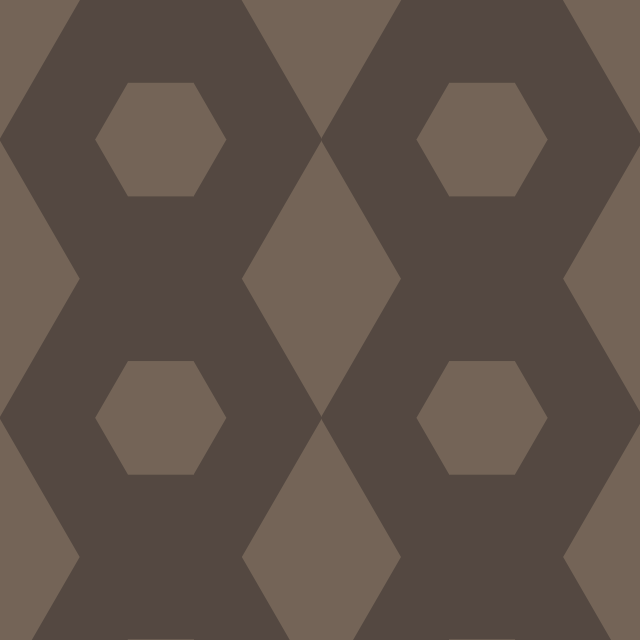
Write a three.js fragment shader that draws this pattern.

```glsl
// Columns of touching dark hexagons with small light hexagon centres and light diamonds between.
#define PERIOD vec2(0.502, 0.4348)
#define CENTRE vec2(0.2512, 0.7819)
#define OUTER_RADIUS 0.2522
#define INNER_RADIUS 0.1025
#define EDGE 0.001
#define DARK vec3(0.329, 0.282, 0.255)
#define LIGHT vec3(0.453, 0.394, 0.341)

varying vec2 vUv;

const float HALF_ROOT3 = 0.8660254;

// Signed distance to the sides of a flat-topped hexagon; radius reaches its vertices.
float hexagon(vec2 p, float radius) {
  p = abs(p);
  return max(dot(p, vec2(HALF_ROOT3, 0.5)), p.y) - radius * HALF_ROOT3;
}

// Soft coverage of the inside of a shape.
float fill(float dist) {
  return 1.0 - smoothstep(-EDGE, EDGE, dist);
}

void main() {
  // Fold the plane into one cell centred on its hexagon.
  vec2 cell = (fract((vUv - CENTRE) / PERIOD + 0.5) - 0.5) * PERIOD;

  // Stacked hexagons overlap slightly, leaving a thin neck between diamonds.
  float ring = fill(hexagon(cell, OUTER_RADIUS));
  ring *= 1.0 - fill(hexagon(cell, INNER_RADIUS));

  gl_FragColor = vec4(mix(LIGHT, DARK, ring), 1.0);
}
```
